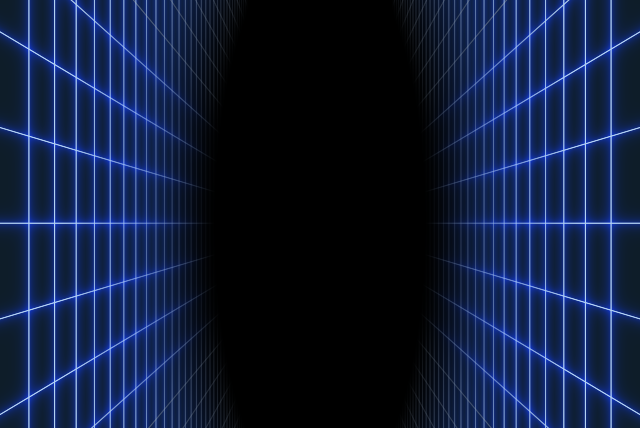
Reproduce this background procedurally as a WebGL 1 fragment shader.

```glsl
precision highp float;
// Two glowing blue grid walls receding into a dark oval void.
uniform vec2 u_resolution;

#define HORIZON 0.4785      // height of the vanishing point
#define DEPTH_SCALE 7.025   // wall depth = DEPTH_SCALE / distance from centre
#define FIRST_LINE 10.0     // depth cell of the nearest upright line
#define ROW_SLOPE 0.299     // slope step between receding lines
#define WALL_END 0.170      // half width of the gap between the walls
#define VOID_RADII vec2(0.254, 0.695)
#define LINE_HALF 0.0014
#define GLOW_REACH 0.012
#define WALL_COLOR vec3(0.055, 0.112, 0.158)
#define GLOW_COLOR vec3(0.01, 0.06, 0.37)
#define LINE_COLOR vec3(0.70, 0.82, 0.95)
#define FAR_COLOR vec3(0.42, 0.47, 0.53)

// Antialiased coverage of a thin line
float lineMask(float dist, float pixel) {
    return 1.0 - smoothstep(LINE_HALF - 0.5 * pixel, LINE_HALF + 0.5 * pixel, dist);
}

void main() {
    float pixel = 1.0 / u_resolution.y;
    vec2 p = (gl_FragCoord.xy - vec2(0.5 * u_resolution.x, 0.0)) * pixel;
    float side = max(abs(p.x), 0.001);
    float rise = p.y - HORIZON;

    // Wall coordinates: depth along the wall, row up the wall
    float depth = DEPTH_SCALE / side - 0.33;
    float row = rise / (ROW_SLOPE * side);

    // Distances on the canvas to the nearest upright and receding line
    float uprightCell = abs(depth - max(floor(depth + 0.5), FIRST_LINE));
    float rowCell = abs(row - floor(row + 0.5));
    float uprightDist = uprightCell * side * side / DEPTH_SCALE;
    float rowDist = rowCell * ROW_SLOPE * side / length(vec2(1.0, rise / side));

    // Steep rows lose their glow and turn grey
    float rowGlow = 1.0 - smoothstep(2.6, 4.2, abs(row));

    // Everything fades toward the oval void
    float oval = length(vec2(side, rise) / VOID_RADII);
    float wallFade = smoothstep(0.93, 1.6, oval);
    float glowFade = smoothstep(0.97, 1.9, oval);
    float lineFade = clamp((oval - 0.97) / 1.4, 0.0, 1.0);
    lineFade += 0.12 * (1.0 - rowGlow) * smoothstep(0.97, 1.1, oval) * (1.0 - lineFade);
    float wall = smoothstep(WALL_END - pixel, WALL_END + pixel, side);

    // Wall, glow, then the bright lines
    float glow = exp(-uprightDist / GLOW_REACH) + rowGlow * exp(-rowDist / GLOW_REACH);
    vec3 color = WALL_COLOR * wallFade + GLOW_COLOR * glow * glowFade;
    vec3 rowColor = mix(FAR_COLOR, LINE_COLOR, rowGlow);
    vec3 uprightColor = mix(FAR_COLOR, LINE_COLOR, glowFade);
    color = mix(color, rowColor, lineMask(rowDist, pixel) * lineFade);
    color = mix(color, uprightColor, lineMask(uprightDist, pixel) * lineFade);

    gl_FragColor = vec4(color * wall, 1.0);
}
```
